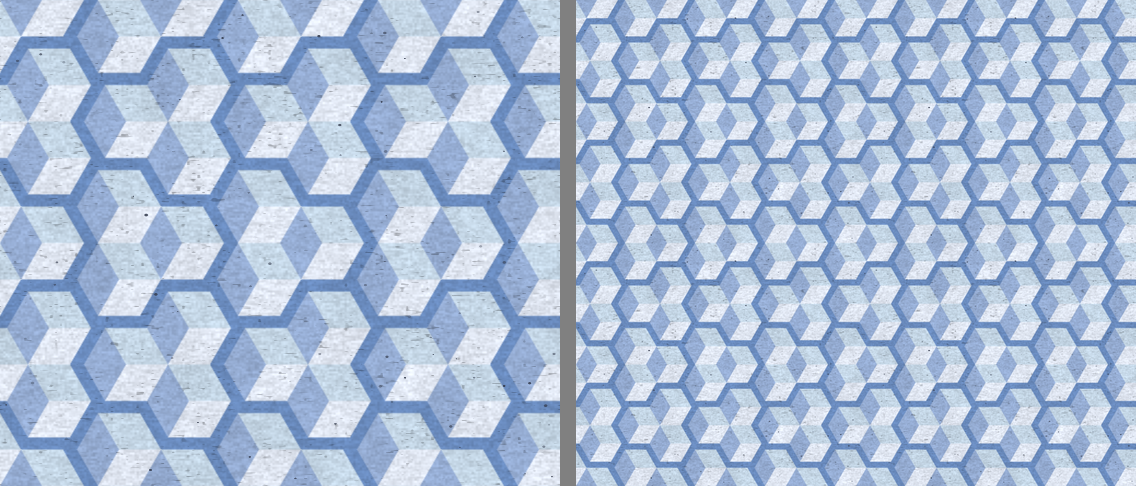
Left: one tile. Right: repeated 2 by 2.
Give the GLSL for this pattern, as a WebGL 2 fragment shader.

```glsl
#version 300 es
precision highp float;
// Tumbling-block cubes grouped in threes, each group framed by a wide blue band.
// Groups sit on a triangular lattice and are mirrored on every other row; cubes are
// antialiased hexagons split into three rhombs, under wrapping paper grain and pits.

uniform vec2 u_resolution;
out vec4 outColor;

const float COLUMNS = 4.0;        // groups across
const float ROWS = 4.0;           // rows of groups down, must be even
const float ROW_STEP = 0.8660254; // row spacing, in group widths
const float SIDE = 0.3;           // side of a cube's hexagon, in group widths
const float SOFTNESS = 1.5;       // edge blur, in 1/512 of the width
const float SIN60 = 0.8660254;

const vec3 BAND  = vec3(0.415, 0.545, 0.745);
const vec3 LEFT  = vec3(0.585, 0.675, 0.825);
const vec3 TOP   = vec3(0.765, 0.835, 0.895);
const vec3 FRONT = vec3(0.875, 0.900, 0.945);
const vec3 PIT   = vec3(0.20, 0.23, 0.30);

const float GRAIN = 0.11;
const float FIBRE = 0.10;
const float MOTTLE = 0.05;
const float SCRATCH = 0.24;
const vec2 PIT_CELLS = vec2(24.0, 21.0);
const float PIT_CHANCE = 0.16;

// Integer hash of a cell, 0 to 1
float hash(vec2 cell, uint seed) {
    uint h = uint(cell.x) * 1597u + uint(cell.y) * 51749u + seed * 7919u;
    h = (h ^ (h >> 16)) * 73244475u;
    h = (h ^ (h >> 15)) * 48271u;
    h = (h ^ (h >> 13)) * 69621u;
    h ^= h >> 16;
    return float(h & 65535u) / 65535.0;
}

// Value noise that wraps over the canvas
float noise(vec2 uv, vec2 cells, uint seed) {
    vec2 g = uv * cells;
    vec2 f = fract(g);
    f = f * f * (3.0 - 2.0 * f);
    vec2 a = mod(floor(g), cells);
    vec2 b = mod(a + 1.0, cells);
    return mix(mix(hash(a, seed), hash(vec2(b.x, a.y), seed), f.x),
               mix(hash(vec2(a.x, b.y), seed), hash(b, seed), f.x), f.y);
}

// Distance to a flat-topped hexagon
float hexagon(vec2 q) {
    q = abs(q);
    return max(q.y, SIN60 * q.x + 0.5 * q.y) - SIN60 * SIDE;
}

float coverage(float dist, float blur) {
    return clamp(0.5 - dist / blur, 0.0, 1.0);
}

// Three rhombs meeting at the cube's centre
vec3 cubeFaces(vec2 q, float blur) {
    vec3 right = mix(FRONT, TOP, coverage(-q.y, blur));
    return mix(right, LEFT, coverage(SIN60 * q.x + 0.5 * abs(q.y), blur));
}

// Cubes of the two nearest rows laid over the band
vec3 blocks(vec2 p, float blur) {
    float gap = 1.0 - 3.0 * SIDE;
    vec3 sum = vec3(0.0);
    float total = 0.0;
    for (int r = 0; r < 2; r++) {
        float row = floor(p.y / ROW_STEP) + float(r);
        float odd = mod(row, 2.0);
        float facing = 1.0 - 2.0 * odd;
        vec2 center = vec2(odd * 0.5 * (SIDE + gap), row * ROW_STEP);
        for (int k = -1; k <= 1; k++) {
            float x = k == 0 ? SIDE : -0.5 * SIDE;
            vec2 q = p - center - vec2(facing * x, float(k) * SIN60 * SIDE);
            q.x -= round(q.x);
            float weight = coverage(hexagon(q), blur);
            sum += weight * cubeFaces(q, blur);
            total += weight;
        }
    }
    return (sum + BAND * max(1.0 - total, 0.0)) / max(total, 1.0);
}

// Sparse dark pits, a little wider than tall
float pits(vec2 uv) {
    vec2 g = uv * PIT_CELLS;
    vec2 cell = mod(floor(g), PIT_CELLS);
    vec2 spot = 0.25 + 0.5 * vec2(hash(cell, 11u), hash(cell, 12u));
    float radius = mix(0.03, 0.085, hash(cell, 13u));
    float d = length((fract(g) - spot) * vec2(0.75, 1.0));
    float present = step(hash(cell, 14u), PIT_CHANCE);
    return present * mix(0.35, 0.9, hash(cell, 15u)) * (1.0 - smoothstep(0.4 * radius, radius, d));
}

void main() {
    vec2 uv = gl_FragCoord.xy / u_resolution;
    vec2 p = uv * vec2(COLUMNS, ROWS * ROW_STEP);
    vec3 color = blocks(p, SOFTNESS * COLUMNS / 512.0);

    // Paper grain, sideways fibres and short broken scratches
    float grain = noise(uv, vec2(256.0, 222.0), 1u) - 0.5;
    float fibre = noise(uv, vec2(90.0, 240.0), 2u) - 0.5;
    float mottle = noise(uv, vec2(18.0, 16.0), 3u);
    float scratch = smoothstep(0.74, 0.98, noise(uv, vec2(110.0, 260.0), 4u));
    scratch *= smoothstep(0.35, 0.75, noise(uv, vec2(40.0, 44.0), 5u));
    color *= 1.0 + GRAIN * grain + FIBRE * fibre + MOTTLE * (mottle - 0.5) - SCRATCH * scratch;

    color = mix(color, PIT, pits(uv));
    outColor = vec4(clamp(color, 0.0, 1.0), 1.0);
}
```
